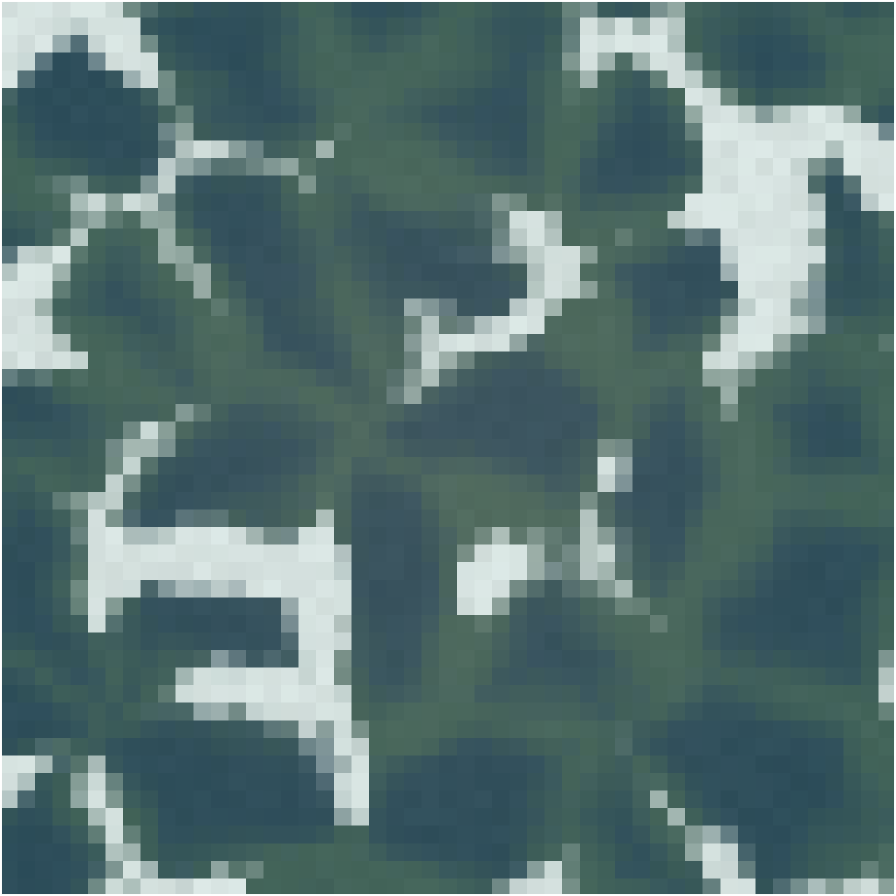
Write a Shadertoy shader that draws this texture.

```glsl
// Pixelated teal sea with broken veins of pale foam around deep blue pools.

const float PIXELS = 51.0;        // blocks across the canvas
const float POOLS = 5.0;          // pools across the canvas
const float FRAME_WIDTH = 0.0022;
const vec3 DEEP_BLUE = vec3(0.175, 0.302, 0.352);
const vec3 SEA_GREEN = vec3(0.262, 0.394, 0.352);
const vec3 HAZE = vec3(0.060, 0.030, 0.022);
const vec3 FOAM = vec3(0.865, 0.915, 0.905);

float hash12(vec2 p) {
    vec3 q = fract(p.xyx * 0.1031);
    q += dot(q, q.yzx + 33.33);
    return fract((q.x + q.y) * q.z);
}

vec2 hash22(vec2 p) {
    return vec2(hash12(p + 17.0), hash12(p + 71.0));
}

float valueNoise(vec2 p) {
    vec2 i = floor(p), f = fract(p);
    f = f * f * (3.0 - 2.0 * f);
    float low = mix(hash12(i), hash12(i + vec2(1, 0)), f.x);
    float high = mix(hash12(i + vec2(0, 1)), hash12(i + vec2(1, 1)), f.x);
    return mix(low, high, f.y);
}

vec2 seedOffset(vec2 cell, vec2 f, vec2 neighbour) {
    return neighbour + 0.08 + 0.84 * hash22(cell + neighbour) - f;
}

// Distance to the nearest border between Voronoi pools
float poolBorder(vec2 p) {
    vec2 cell = floor(p), f = fract(p), nearest = vec2(0);
    float best = 9.0, border = 9.0;
    for (int y = -1; y <= 1; y++)
    for (int x = -1; x <= 1; x++) {
        vec2 seed = seedOffset(cell, f, vec2(x, y));
        float d = dot(seed, seed);
        if (d < best) { best = d; nearest = seed; }
    }
    for (int y = -2; y <= 2; y++)
    for (int x = -2; x <= 2; x++) {
        vec2 seed = seedOffset(cell, f, vec2(x, y));
        vec2 gap = seed - nearest;
        if (dot(gap, gap) > 0.0001)
            border = min(border, dot(0.5 * (seed + nearest), normalize(gap)));
    }
    return border;
}

vec3 waterColor(vec2 uv, float border, float grain) {
    float drift = valueNoise(uv * 11.0 + 40.0) - 0.5;
    float depth = border + 0.28 * drift + 0.10 * (grain - 0.5);
    vec3 water = mix(SEA_GREEN, DEEP_BLUE, smoothstep(0.0, 0.36, depth));
    float center = 1.0 - smoothstep(0.0, 0.62, length(uv - 0.5));
    return water + HAZE * center + 0.022 * (grain - 0.5);
}

// Foam clings to borders and swells or breaks with noise
float foamCover(vec2 uv, float border, float grain) {
    float swell = valueNoise(uv * 8.5 + 9.0) - 0.5;
    float halfWidth = 0.62 * swell + 0.06 * (grain - 0.5);
    return smoothstep(-0.06, 0.08, halfWidth - border);
}

vec3 blockColor(vec2 block) {
    vec2 uv = (block + 0.5) / PIXELS;
    vec2 bend = vec2(valueNoise(uv * 9.0 + 3.0), valueNoise(uv * 9.0 + 60.0)) - 0.5;
    float border = poolBorder(uv * POOLS + 0.3 * bend + 20.0);
    float grain = hash12(block + 5.0);
    vec3 foam = FOAM * (0.94 + 0.06 * hash12(block + 131.0));
    return mix(waterColor(uv, border, grain), foam, foamCover(uv, border, grain));
}

void mainImage(out vec4 fragColor, in vec2 fragCoord) {
    float side = min(iResolution.x, iResolution.y);
    vec2 origin = 0.5 * (iResolution.xy - side);
    vec3 color = vec3(0);

    // Four samples soften the block edges
    for (int i = 0; i < 4; i++) {
        vec2 jitter = vec2(i % 2, i / 2) * 0.5 - 0.25;
        vec2 uv = (fragCoord + jitter - origin) / side;
        color += 0.25 * blockColor(floor(uv * PIXELS));
    }

    // Thin white frame
    vec2 uv = (fragCoord - origin) / side;
    vec2 inset = min(uv, 1.0 - uv);
    float edge = min(inset.x, inset.y) - FRAME_WIDTH;
    float frame = clamp(0.5 - edge * side, 0.0, 1.0);
    fragColor = vec4(mix(color, vec3(1), frame), 1.0);
}
```
